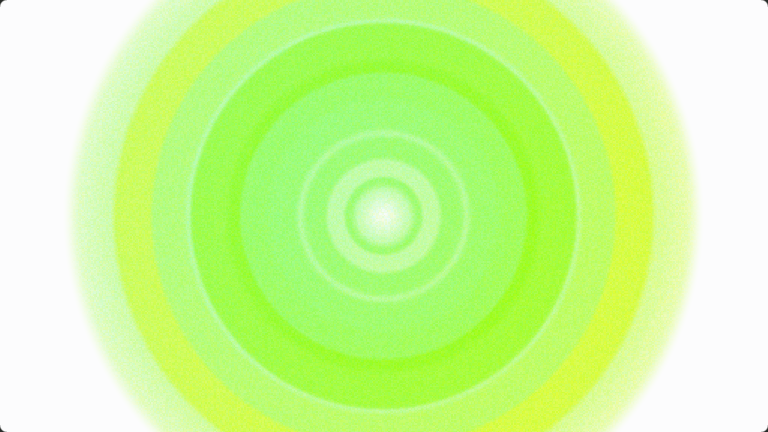
A Shadertoy shader for this background:

```glsl
// Concentric lime, yellow and pale discs around a white glow on a white card.
// Discs are painted from the outside in with soft edges, then thin halo rings,
// a faint tint across the discs, fine grain and the card's rounded corners.

#define CENTER vec2(-0.001, 0.0)  // disc centre, in canvas heights
#define EDGE 0.006                // softness of the inner discs
#define RIM 0.022                 // softness of the outermost rim
#define GRAIN 0.07                // strength of the grain
#define GRAIN_ROWS 288.0          // grain cells per canvas height
#define CORNER 0.016              // corner radius of the card

const vec3 WHITE  = vec3(0.988, 0.988, 0.992);
const vec3 PALE   = vec3(0.83, 0.99, 0.62);
const vec3 YELLOW = vec3(0.82, 0.99, 0.33);
const vec3 LIME   = vec3(0.73, 0.99, 0.45);
const vec3 GREEN  = vec3(0.64, 0.99, 0.28);
const vec3 DEEP   = vec3(0.61, 0.99, 0.20);
const vec3 MINT   = vec3(0.63, 0.99, 0.40);
const vec3 HALO   = vec3(0.75, 0.99, 0.66);
const vec3 DARK   = vec3(0.16, 0.17, 0.16);

// Integer hash of a grid cell, mapped to 0..1
float hash(vec2 cell) {
    uvec2 q = uvec2(ivec2(cell) + 4096) * uvec2(1597334673u, 3812015801u);
    uint n = (q.x ^ q.y) * 1597334673u;
    n = (n ^ (n >> 15)) * 2246822519u;
    return float((n ^ (n >> 13)) & 65535u) / 65535.0;
}

// Paint a filled disc over the colour below
vec3 disc(vec3 below, vec3 paint, float r, float radius, float soft) {
    return mix(paint, below, smoothstep(radius - soft, radius + soft, r));
}

// Soft-shouldered ring, 1 on its middle line
float ring(float r, float radius, float width) {
    float d = (r - radius) / width;
    return exp(-d * d);
}

float roundedBox(vec2 p, vec2 halfSize, float radius) {
    vec2 q = abs(p) - halfSize + radius;
    return length(max(q, 0.0)) + min(max(q.x, q.y), 0.0) - radius;
}

void mainImage(out vec4 fragColor, in vec2 fragCoord) {
    vec2 p = (fragCoord - 0.5 * iResolution.xy) / iResolution.y;
    vec2 d = p - CENTER;
    float r = length(d);
    float pixel = 1.0 / iResolution.y;
    float soft = max(EDGE, pixel);

    // Outer bands, the pale one fading outwards
    vec3 fade = mix(PALE, vec3(0.90, 0.99, 0.75), smoothstep(0.62, 0.73, r));
    vec3 color = disc(WHITE, fade, r, 0.722, RIM);
    color = disc(color, YELLOW, r, 0.625, soft * 1.5);
    color = disc(color, LIME, r, 0.537, soft);

    // Green body with a deeper band around the mint disc
    color = disc(color, GREEN, r, 0.450, soft);
    color = disc(color, DEEP, r, 0.362, soft * 2.0);
    color = disc(color, MINT, r, 0.332, soft);
    color = disc(color, MINT + vec3(0.0, 0.0, 0.05), r, 0.268, soft * 2.0);

    // Thin halos and the broad pale ring
    color = mix(color, HALO, 0.75 * ring(r, 0.452, 0.007));
    color = mix(color, HALO, 0.75 * ring(r, 0.192, 0.009));
    float broad = smoothstep(0.084, 0.096, r) * (1.0 - smoothstep(0.124, 0.140, r));
    color = mix(color, vec3(0.76, 0.99, 0.65), broad);

    // White glow in the middle
    float glow = 1.0 - smoothstep(0.058, 0.080, r);
    vec3 core = mix(vec3(0.94, 0.99, 0.92), HALO, smoothstep(0.0, 0.075, r));
    color = mix(color, core, glow);

    // Cooler on the upper left, yellower on the lower right
    float body = 1.0 - smoothstep(0.69, 0.74, r);
    float tilt = clamp(dot(d, vec2(0.8, -0.6)), -0.4, 0.4);
    color += body * tilt * vec3(0.05, 0.0, -0.12);

    // Fine grain, mostly in red and blue
    vec2 cell = floor(p * GRAIN_ROWS);
    vec2 noise = vec2(hash(cell), hash(cell + 517.0)) - 0.5;
    color += body * GRAIN * vec3(noise.x, 0.0, 2.0 * noise.y);

    // Rounded corners of the card
    vec2 halfSize = 0.5 * vec2(iResolution.x / iResolution.y, 1.0);
    float outside = smoothstep(-pixel, pixel, roundedBox(p, halfSize, CORNER));
    float nearCorner = step(halfSize.x - CORNER, abs(p.x)) * step(0.5 - CORNER, abs(p.y));
    color = mix(color, DARK, outside * nearCorner);

    fragColor = vec4(clamp(color, 0.0, 1.0), 1.0);
}
```
